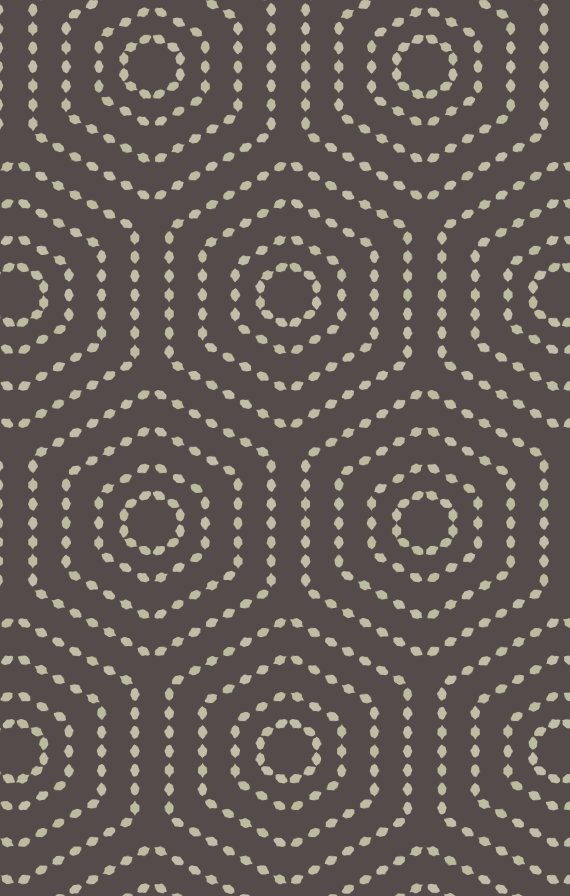
Reproduce this pattern procedurally as a WebGL 1 fragment shader.

```glsl
precision highp float;
// Nested hexagons of lemon-shaped beads, staggered in rows on a dark ground.

uniform vec2 u_resolution;

#define TILE_WIDTH 0.4785              // hexagon spacing, in canvas widths
#define SQUASH 0.966                   // vertical flattening of the lattice
#define CENTRE vec2(0.506, 0.254)      // one hexagon centre, in canvas widths
#define BEAD_HALF vec2(0.0167, 0.0257) // bead half width and half length, in tiles
#define EDGE_WOBBLE 0.0008             // unevenness of the bead outline, in tiles
#define GROUND vec3(0.33, 0.30, 0.29)
#define BEAD_WARM vec3(0.73, 0.73, 0.61)
#define BEAD_PALE vec3(0.76, 0.75, 0.66)

const float SECTOR = 1.0472;  // a sixth of a turn
const float ROW = 0.86603;    // row spacing of a triangular lattice

float hash(vec2 p) {
  return fract(sin(dot(p, vec2(12.99, 78.23))) * 4375.85);
}

// Offset from the nearest centre of a triangular lattice with unit spacing.
vec2 nearestHexagon(vec2 p) {
  vec2 period = vec2(1.0, 2.0 * ROW);
  vec2 a = mod(p + 0.5 * period, period) - 0.5 * period;
  vec2 b = mod(p, period) - 0.5 * period;
  return dot(a, a) < dot(b, b) ? a : b;
}

// Turn the sector holding p so that its hexagon side lies across +x.
vec2 foldSector(vec2 p, out float sector) {
  sector = mod(floor(atan(p.y, p.x) / SECTOR + 0.5), 6.0);
  float c = cos(sector * SECTOR);
  float s = sin(sector * SECTOR);
  return vec2(c * p.x + s * p.y, c * p.y - s * p.x);
}

// Approximate signed distance to a lemon standing along y.
float lemon(vec2 p, float seed) {
  float along = p.y / BEAD_HALF.y;
  float slope = 2.0 * BEAD_HALF.x * along / BEAD_HALF.y;
  float wobble = sin(p.y * 330.0 + seed * 6.28) + sin(p.x * 410.0 + seed * 17.0);
  float d = abs(p.x) - BEAD_HALF.x * (1.0 - along * along);
  return d / sqrt(1.0 + slope * slope) + EDGE_WOBBLE * wobble;
}

// Distance (x) and tone seed (y) of the nearest bead on one hexagonal ring.
vec2 beadRing(vec2 q, float apothem, float count, vec2 id) {
  float side = apothem / ROW;
  float pitch = side / count;
  float t = q.y + 0.5 * side;
  float index = clamp(floor(t / pitch), 0.0, count - 1.0);
  float seed = hash(id + vec2(index, count));
  return vec2(lemon(vec2(q.x - apothem, t - (index + 0.5) * pitch), seed), seed);
}

vec2 nearer(vec2 a, vec2 b) {
  return a.x < b.x ? a : b;
}

void main() {
  vec2 p = (gl_FragCoord.xy / u_resolution.x - CENTRE) / TILE_WIDTH;
  p.y /= SQUASH;
  float pixel = 1.0 / (u_resolution.x * TILE_WIDTH);

  vec2 local = nearestHexagon(p);
  float sector;
  vec2 q = foldSector(local, sector);
  vec2 id = floor((p - local) / vec2(0.5, ROW) + 0.5) + sector * 7.0;

  // Four rings, from the inside out
  vec2 bead = beadRing(q, 0.103, 2.0, id);
  bead = nearer(bead, beadRing(q, 0.195, 3.0, id));
  bead = nearer(bead, beadRing(q, 0.315, 5.0, id));
  bead = nearer(bead, beadRing(q, 0.437, 7.0, id));

  float cover = 1.0 - smoothstep(-0.8 * pixel, 0.8 * pixel, bead.x);
  vec3 beadColour = mix(BEAD_WARM, BEAD_PALE, bead.y);
  gl_FragColor = vec4(mix(GROUND, beadColour, cover), 1.0);
}
```
